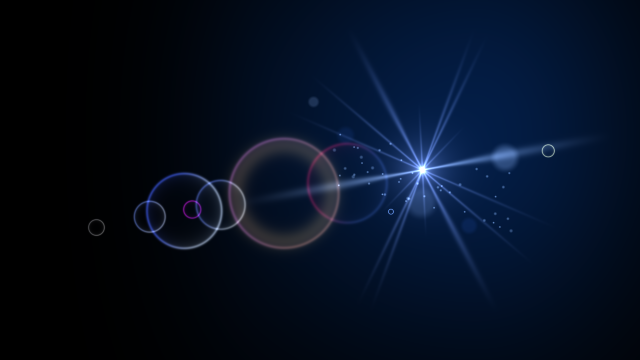
This background is drawn by a WebGL 2 fragment shader. Its source:

```glsl
#version 300 es
precision highp float;
// A blue-white star flare on a night-blue glow, with a diagonal chain of lens ghosts.
// Rays are tapered lines through the star; ghosts are soft rings and discs;
// sparks come from a hashed loop. Lengths are in canvas heights.

#define STAR vec2(1.1736, 0.5278)
#define GLOW_CENTRE vec2(1.32, 0.63)
#define GLOW_COLOUR vec3(0.012, 0.115, 0.275)
#define RAY_COLOUR vec3(0.55, 0.62, 0.92)
#define BEAM_COLOUR vec3(0.62, 0.70, 0.86)
#define RAY_GAIN 0.62
#define SPARKS 46
#define SPARK_AREA vec2(0.50, 0.17)

uniform vec2 u_resolution;
out vec4 outColour;

// Angle in degrees, half length, half width, brightness
const vec4 RAYS[8] = vec4[8](
  vec4(10.3, 0.54, 0.013, 1.10), vec4(117.6, 0.45, 0.009, 0.85),
  vec4(139.6, 0.41, 0.004, 0.70), vec4(156.6, 0.41, 0.004, 0.55),
  vec4(69.8, 0.42, 0.005, 0.70), vec4(64.3, 0.42, 0.005, 0.70),
  vec4(93.0, 0.19, 0.003, 0.60), vec4(46.0, 0.17, 0.003, 0.50));

// Centre, radius, edge softness
const vec4 RINGS[9] = vec4[9](
  vec4(0.789, 0.463, 0.152, 0.0050), vec4(0.965, 0.491, 0.110, 0.0050),
  vec4(0.613, 0.431, 0.068, 0.0035), vec4(0.512, 0.414, 0.104, 0.0040),
  vec4(0.416, 0.398, 0.043, 0.0028), vec4(0.534, 0.418, 0.024, 0.0025),
  vec4(0.268, 0.368, 0.022, 0.0020), vec4(1.523, 0.581, 0.017, 0.0018),
  vec4(1.086, 0.412, 0.007, 0.0015));

// Ring colours on the left and on the right
const vec3 LEFT[9] = vec3[9](
  vec3(0.24, 0.12, 0.24), vec3(0.24, 0.02, 0.08), vec3(0.16, 0.20, 0.38),
  vec3(0.14, 0.20, 0.52), vec3(0.20, 0.25, 0.42), vec3(0.42, 0.04, 0.44),
  vec3(0.24, 0.24, 0.25), vec3(0.48, 0.48, 0.34), vec3(0.30, 0.38, 0.55));
const vec3 RIGHT[9] = vec3[9](
  vec3(0.24, 0.15, 0.13), vec3(0.06, 0.08, 0.15), vec3(0.34, 0.35, 0.36),
  vec3(0.40, 0.43, 0.48), vec3(0.32, 0.34, 0.40), vec3(0.36, 0.05, 0.42),
  vec3(0.28, 0.28, 0.28), vec3(0.50, 0.50, 0.36), vec3(0.30, 0.38, 0.55));

// Centre, radius, brightness
const vec4 DISCS[5] = vec4[5](
  vec4(0.871, 0.717, 0.016, 0.18), vec4(1.403, 0.562, 0.040, 0.26),
  vec4(0.960, 0.624, 0.026, 0.08), vec4(1.303, 0.373, 0.024, 0.09),
  vec4(1.170, 0.437, 0.045, 0.16));

float bell(float x) { return exp(-x * x); }

vec3 hash3(float n) {
  return fract(sin(n * vec3(12.9898, 78.233, 39.425) + 1.7) * 43758.55);
}

vec3 background(vec2 p) {
  vec2 d = p - GLOW_CENTRE;
  float glow = exp(-(d.x > 0.0 ? 4.0 : 2.0) * d.x * d.x - 2.6 * d.y * d.y);
  return GLOW_COLOUR * glow * smoothstep(0.05, 0.75, p.x);
}

// A line through the star, fine at the core and wider as it fades
float ray(vec2 d, vec4 shape) {
  float a = radians(shape.x);
  vec2 dir = vec2(cos(a), sin(a));
  float t = min(abs(dot(d, dir)) / shape.y, 1.0);
  float across = dot(d, vec2(-dir.y, dir.x));
  float width = mix(0.0025, shape.z, smoothstep(0.0, 0.5, t));
  return shape.w * bell(across / width) * pow(1.0 - t, 1.35);
}

// A bright rim with a faint veil falling off towards the centre
vec3 ring(vec2 d, vec4 shape, vec3 left, vec3 right) {
  float r = length(d);
  float e = r - shape.z;
  float side = 0.5 + 0.5 * dot(d, vec2(0.94, -0.34)) / max(r, 0.001);
  float rim = bell(e / shape.w);
  float veil = 0.32 * exp(min(e, 0.0) / (0.18 * shape.z));
  veil *= 1.0 - smoothstep(-shape.w, shape.w, e);
  return mix(left, right, smoothstep(0.15, 0.85, side)) * (rim * 0.85 + veil);
}

void main() {
  vec2 p = gl_FragCoord.xy / u_resolution.y;
  float pixel = 1.0 / u_resolution.y;
  vec3 colour = background(p);

  // Lens ghosts
  for (int i = 0; i < 9; i++)
    colour += ring(p - RINGS[i].xy, RINGS[i], LEFT[i], RIGHT[i]);
  float inner = length(p - RINGS[0].xy);
  colour += vec3(0.15, 0.12, 0.06) * bell((inner - 0.132) / 0.028);
  for (int i = 0; i < 5; i++) {
    float d = length(p - DISCS[i].xy) / DISCS[i].z;
    vec3 tint = i == 2 || i == 3 ? vec3(0.25, 0.45, 1.0) : BEAM_COLOUR;
    colour += tint * DISCS[i].w * (1.0 - smoothstep(0.55, 1.15, d));
  }

  // Star rays and core
  vec2 s = p - STAR;
  for (int i = 0; i < 8; i++)
    colour += (i == 0 ? BEAM_COLOUR : RAY_COLOUR) * RAY_GAIN * ray(s, RAYS[i]);
  float d = length(s);
  colour += RAY_COLOUR * (0.7 * exp(-d * 38.0) + 0.14 * exp(-d * d * 90.0));
  colour += vec3(0.8) * exp(-d * 150.0);

  // Sparks in a slanted band around the star
  for (int i = 0; i < SPARKS; i++) {
    vec3 h = hash3(float(i) + 1.0);
    vec2 offset = (h.xy - 0.5) * SPARK_AREA;
    offset.y -= 0.03 + 0.22 * offset.x;
    float size = mix(0.0016, 0.0042, h.z * h.z);
    float dot1 = 1.0 - smoothstep(size - pixel, size + pixel, length(s - offset));
    colour += vec3(0.55, 0.65, 0.80) * dot1 * mix(0.85, 0.3, h.z);
  }
  outColour = vec4(min(colour, 1.0), 1.0);
}
```
